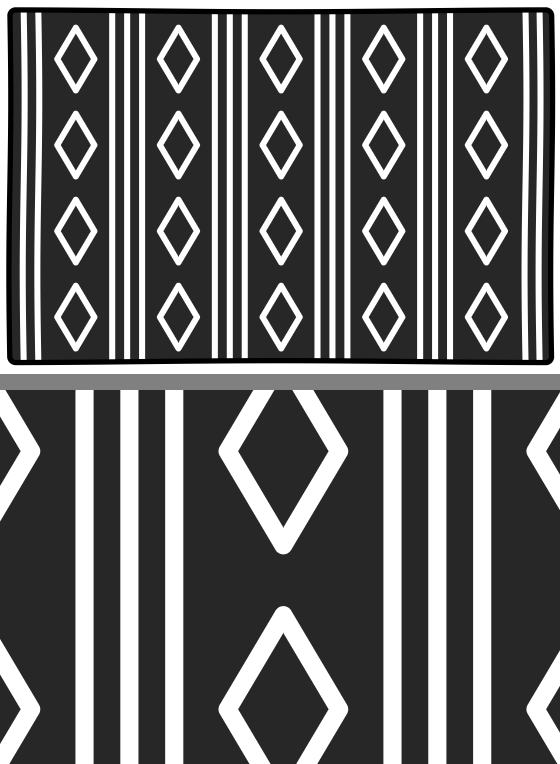
Top: the whole. Bottom: its middle third, enlarged.
Give the GLSL for this pattern, as a WebGL 1 fragment shader.

```glsl
precision highp float;
// A dark woven rug with a hand-drawn black outline: five columns of four
// outlined diamonds, separated by triple white stripes. Distances to folded
// segments and lines give the strokes; slow sines bend the outer edges.

uniform vec2 u_resolution;

// All lengths are fractions of the canvas width.
const vec3 PAPER = vec3(1.0);
const vec3 CLOTH = vec3(0.153);
const vec3 THREAD = vec3(1.0);
const vec3 INK = vec3(0.0);

const vec2 RUG_CENTER = vec2(0.5013, 0.3353);
const vec2 RUG_HALF = vec2(0.4837, 0.3132);
const float RUG_CORNER = 0.0104;
const float OUTLINE_HALF = 0.0047;
const float WOBBLE = 0.0017;

const vec2 PITCH = vec2(0.1833, 0.1536);
const vec2 FIRST_DIAMOND = vec2(0.1354, 0.1016);
const vec2 LAST_CELL = vec2(4.0, 3.0);
const vec2 DIAMOND_HALF = vec2(0.0332, 0.0560);
const float THREAD_HALF = 0.0054;

const float STRIPE_GAP = 0.0267;
const vec2 LEFT_STRIPES = vec2(0.0423, 0.0684);
const vec2 RIGHT_STRIPES = vec2(0.9384, 0.9635);

const float TAU = 6.28319;

float segmentDistance(vec2 p, vec2 a, vec2 b) {
  vec2 ab = b - a;
  return length(p - a - ab * clamp(dot(p - a, ab) / dot(ab, ab), 0.0, 1.0));
}

float roundedBox(vec2 p, vec2 halfSize, float radius) {
  vec2 d = abs(p) - halfSize + radius;
  return length(max(d, 0.0)) + min(max(d.x, d.y), 0.0) - radius;
}

// Distance to the centre line of the nearest diamond in the grid.
float diamondDistance(vec2 p) {
  vec2 cell = clamp(floor((p - FIRST_DIAMOND) / PITCH + 0.5), vec2(0.0), LAST_CELL);
  vec2 local = abs(p - FIRST_DIAMOND - cell * PITCH);
  return segmentDistance(local, vec2(DIAMOND_HALF.x, 0.0), vec2(0.0, DIAMOND_HALF.y));
}

// Distance to the nearest of three lines midway between two columns.
float tripleStripeDistance(float x) {
  float fromFirst = x - FIRST_DIAMOND.x;
  float gap = clamp(floor(fromFirst / PITCH.x), 0.0, LAST_CELL.x - 1.0);
  float local = fromFirst - (gap + 0.5) * PITCH.x;
  float line = clamp(floor(local / STRIPE_GAP + 0.5), -1.0, 1.0);
  return abs(local - line * STRIPE_GAP);
}

// Distance to the paired lines along both sides.
float sideStripeDistance(float x) {
  vec2 d = min(abs(x - LEFT_STRIPES), abs(x - RIGHT_STRIPES));
  return min(d.x, d.y);
}

float coverage(float signedDistance, float pixel) {
  return clamp(0.5 - signedDistance / pixel, 0.0, 1.0);
}

void main() {
  float pixel = 1.0 / u_resolution.x;
  vec2 p = gl_FragCoord.xy * pixel;

  // Sides sway together; top and bottom bulge towards the corners.
  float height = (p.y - RUG_CENTER.y) / (2.0 * RUG_HALF.y) + 0.5;
  float sway = -WOBBLE * sin(TAU * height);
  float bulge = WOBBLE * cos(TAU * p.x);
  vec2 bent = vec2(p.x - sway, p.y);
  float rug = roundedBox(bent - RUG_CENTER, RUG_HALF + vec2(0.0, bulge), RUG_CORNER);

  // White threadwork
  float thread = min(diamondDistance(p), tripleStripeDistance(p.x));
  thread = min(thread, sideStripeDistance(bent.x));
  vec3 weave = mix(CLOTH, THREAD, coverage(thread - THREAD_HALF, pixel));

  // Rug on paper, then its outline
  vec3 color = mix(PAPER, weave, coverage(rug, pixel));
  color = mix(color, INK, coverage(abs(rug) - OUTLINE_HALF, pixel));
  gl_FragColor = vec4(color, 1.0);
}
```
